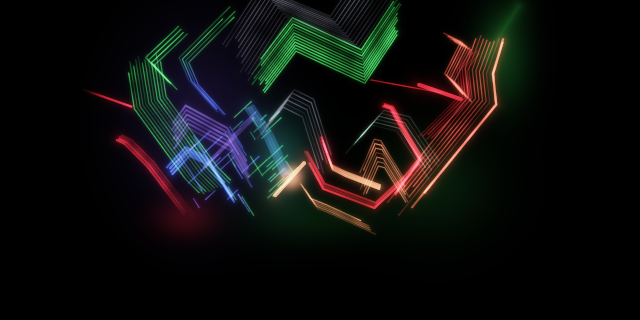
A WebGL 2 fragment shader for this background:

```glsl
#version 300 es
precision highp float;
// Neon light trails: bundles of bent glowing lines in green, blue and red on black.
uniform vec2 u_resolution;
out vec4 fragColor;

const vec3 GREEN = vec3(0.2, 0.9, 0.3);
const vec3 TEAL = vec3(0.2, 0.75, 0.6);
const vec3 BLUE = vec3(0.25, 0.4, 1.3);
const vec3 VIOLET = vec3(0.4, 0.28, 0.85);
const vec3 GREY = vec3(0.3, 0.31, 0.36);
const vec3 RED = vec3(1.3, 0.14, 0.2);
const vec3 PEACH = vec3(1.5, 0.7, 0.45);
const float HAIR = 0.17;
const float LINE = 0.32;
const float BAR = 0.6;

float hash(vec2 p) {
  vec3 q = fract(p.xyx * 0.1031);
  q += dot(q, q.yzx + 33.33);
  return fract((q.x + q.y) * q.z);
}

float noise(vec2 p) {
  vec2 i = floor(p), f = smoothstep(0.0, 1.0, p - i);
  vec2 e = vec2(1, 0);
  return mix(mix(hash(i), hash(i + e), f.x),
             mix(hash(i + e.yx), hash(i + e.xx), f.x), f.y);
}

float segment(vec2 p, vec2 a, vec2 b) {
  vec2 v = b - a;
  return length(p - a - v * clamp(dot(p - a, v) / dot(v, v), 0.0, 1.0));
}

// Bright core with a soft halo around it.
float neon(float dist, float width) {
  float pixel = 100.0 / u_resolution.y;
  return 1.3 * clamp((width - dist) / pixel + 0.5, 0.0, 1.0) + 0.22 * exp(-dist / (width * 3.0));
}

float streak(vec2 p, vec2 a, vec2 b, float width) {
  return neon(segment(p, a, b), width);
}

// Parallel copies of a four-point line, each with its own brightness and ends.
float bundle(vec2 p, vec2 a, vec2 b, vec2 c, vec2 d, vec2 shift, int count, float width) {
  float light = 0.0;
  for (int i = 0; i < count; i++) {
    float k = float(i);
    float r = hash(a + k * 7.3);
    vec2 q = p - shift * k;
    float dist = min(segment(q, b, c), min(segment(q, a + (b - a) * r * 0.3, b),
                                           segment(q, c, d + (c - d) * r * 0.2)));
    light += neon(dist, width) * mix(0.25, 1.0, r);
  }
  return light;
}

float glow(vec2 p, vec2 center, vec2 radius) {
  vec2 q = (p - center) / radius;
  return exp(-dot(q, q));
}

// Short random strokes scattered around a center, in two slanted directions.
vec3 strokes(vec2 p, vec2 center, vec2 spread, vec3 first, vec3 second) {
  vec3 light = vec3(0);
  for (int i = 0; i < 26; i++) {
    vec2 id = vec2(i, center.x);
    vec2 at = center + spread * (vec2(hash(id), hash(id.yx + 5.0)) * 2.0 - 1.0);
    vec2 way = hash(id + 9.0) < 0.6 ? vec2(0.7, 0.65) : vec2(0.5, -0.8);
    float r = hash(id + 17.0);
    light += mix(first, second, r) * streak(p, at, at + way * (2.0 + 7.0 * r), HAIR) * 0.55;
  }
  return light;
}

vec3 leftWing(vec2 p) {
  vec3 c = GREEN * bundle(p, vec2(79.5, 67), vec2(92.5, 84), vec2(114, 74), vec2(126, 92), vec2(-0.1, 0.95), 12, HAIR);
  c += GREY * 0.6 * bundle(p, vec2(77, 74), vec2(90, 94), vec2(112, 85), vec2(123, 101), vec2(-0.8, 0.9), 12, HAIR);
  c += GREEN * 0.65 * bundle(p, vec2(39.6, 81), vec2(42, 66), vec2(58, 44), vec2(63, 39), vec2(0.9, 0.35), 12, HAIR);
  c += GREEN * bundle(p, vec2(56, 92), vec2(54, 90), vec2(45.5, 82), vec2(53, 74), vec2(0.9, -0.8), 4, HAIR);
  c += mix(BLUE, GREEN, smoothstep(72.0, 85.0, p.y)) * bundle(p, vec2(72, 98), vec2(56, 82), vec2(59, 75), vec2(68, 65), vec2(1, -0.5), 4, HAIR);
  c += RED * smoothstep(28.0, 52.0, p.y) * bundle(p, vec2(36, 56.5), vec2(39, 55), vec2(46, 48), vec2(59, 31), vec2(0.7, 0.4), 4, LINE);
  c += RED * smoothstep(24.0, 40.0, p.x) * streak(p, vec2(26, 72), vec2(41, 66.7), LINE);
  c += BLUE * bundle(p, vec2(51.5, 47), vec2(58, 54), vec2(64.5, 51), vec2(73, 38), vec2(0.4, -0.9), 4, LINE);
  c += VIOLET * 0.7 * bundle(p, vec2(53, 60), vec2(58, 67), vec2(71, 60), vec2(78, 48), vec2(0.2, -1.4), 6, LINE);
  c += VIOLET * 0.5 * streak(p, vec2(64, 48), vec2(79, 63), BAR);
  c += (BLUE + TEAL) * 0.4 * bundle(p, vec2(77, 66), vec2(79, 63), vec2(83, 57), vec2(88.5, 45), vec2(1, 0.4), 3, BAR);
  c += strokes(p, vec2(65, 49), vec2(11, 13), VIOLET, BLUE);
  return c + strokes(p, vec2(80, 50), vec2(10, 14), TEAL, GREEN);
}

vec3 rightWing(vec2 p) {
  vec3 c = GREY * 0.7 * bundle(p, vec2(83, 61), vec2(92, 72), vec2(98, 69), vec2(104, 50), vec2(-0.7, -1.1), 6, HAIR);
  c += mix(RED, PEACH, smoothstep(52.0, 45.0, p.y)) * bundle(p, vec2(100, 58), vec2(104, 47), vec2(108, 45), vec2(121, 40), vec2(-0.2, 0.7), 3, LINE);
  c += RED * bundle(p, vec2(95, 52), vec2(101, 41), vec2(117, 35), vec2(131, 48), vec2(0.2, 0.8), 3, LINE);
  c += RED * bundle(p, vec2(119, 67), vec2(122, 66), vec2(131, 50), vec2(122, 37.5), vec2(0.4, 0.3), 3, LINE);
  c += PEACH * 0.5 * bundle(p, vec2(112, 45), vec2(117, 56.5), vec2(119, 56), vec2(127, 43), vec2(0.2, -1.4), 7, HAIR);
  c += (GREY + GREEN * 0.2) * 0.5 * bundle(p, vec2(108, 52), vec2(116, 61), vec2(124, 59), vec2(134, 44), vec2(0.8, 0.9), 6, HAIR);
  c += PEACH * 0.6 * bundle(p, vec2(93, 44), vec2(97, 38), vec2(102, 36), vec2(115, 30), vec2(0.6, -0.8), 5, HAIR);
  // Outer edge and the prongs above it.
  c += mix(RED, PEACH, 0.5) * bundle(p, vec2(123.7, 29), vec2(155, 67.4), vec2(154, 77), vec2(157.6, 89), vec2(0.1, -0.1), 2, LINE);
  c += mix(RED, PEACH, 0.3) * 0.6 * bundle(p, vec2(124, 32), vec2(153, 68), vec2(152, 77), vec2(156, 88), vec2(-1.1, 0.3), 7, HAIR);
  c += mix(RED, PEACH, 0.5) * 0.7 * bundle(p, vec2(138, 90), vec2(144, 87), vec2(139, 77), vec2(145, 70), vec2(0.6, -0.5), 6, HAIR);
  c += RED * 0.7 * bundle(p, vec2(150, 84), vec2(146, 78), vec2(147, 69), vec2(134, 56), vec2(-0.8, 0.3), 5, HAIR);
  c += RED * (streak(p, vec2(131, 73.5), vec2(144, 69), BAR) + 0.5 * streak(p, vec2(116, 75), vec2(138, 71), HAIR));
  return c;
}

vec3 haze(vec2 p) {
  vec3 c = GREEN * 0.22 * (glow(p, vec2(157, 82), vec2(8, 15)) + 0.5 * glow(p, vec2(136, 42), vec2(17, 15)));
  c += GREEN * 0.2 * exp(-segment(p, vec2(152, 82), vec2(162, 98)) / 2.0);
  c += VIOLET * 0.2 * glow(p, vec2(62, 62), vec2(20, 26)) + TEAL * 0.3 * glow(p, vec2(88, 50), vec2(9, 13));
  c += RED * 0.16 * glow(p, vec2(58, 32), vec2(9, 6)) + GREEN * 0.1 * glow(p, vec2(98, 32), vec2(20, 8));
  return c + PEACH * 1.1 * glow(p, vec2(91, 44.5), vec2(3, 3)) + PEACH * streak(p, vec2(86, 39), vec2(95, 49), BAR);
}

void main() {
  // Height spans 100 units; the scene is centered horizontally.
  vec2 p = (gl_FragCoord.xy - 0.5 * u_resolution) * 100.0 / u_resolution.y + vec2(100, 50);
  float shimmer = 0.45 + 0.9 * noise(p * 0.22);
  vec3 light = (leftWing(p) + rightWing(p)) * shimmer + haze(p);
  fragColor = vec4(1.0 - exp(-1.15 * light), 1.0);
}
```
